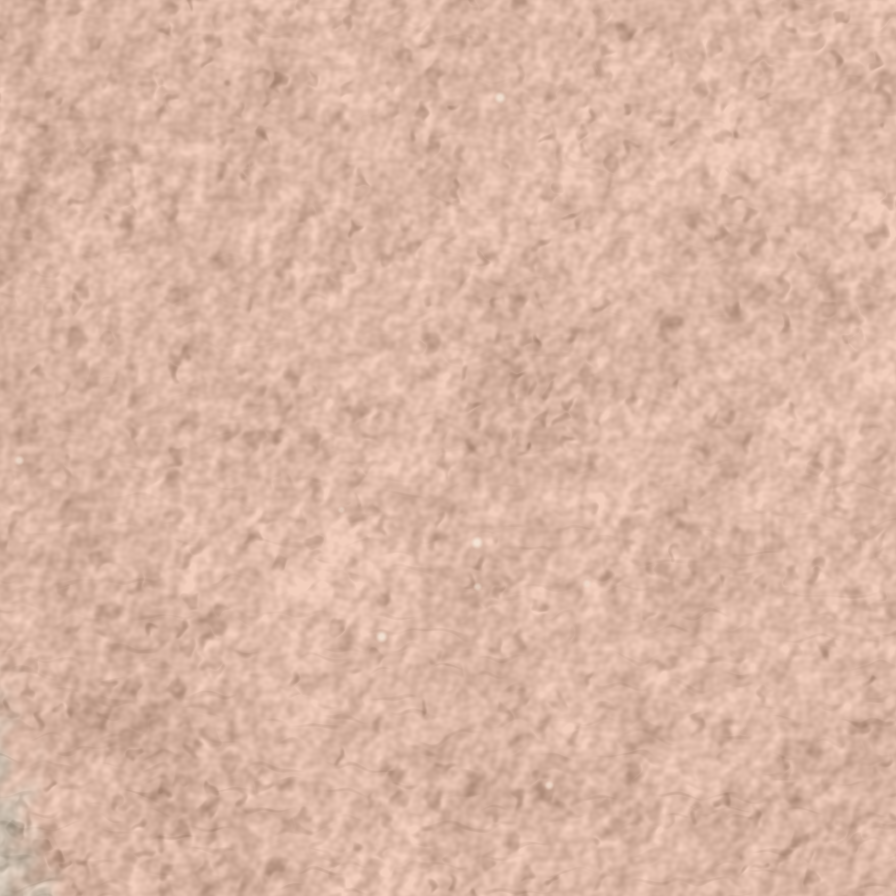
This texture is drawn by a three.js fragment shader. Its source:

```glsl
// Pinkish sandstone surface: soft leaning grain, dark pits, fine scratches and a grey worn corner.
varying vec2 vUv;

#define BASE_COLOR vec3(0.853, 0.712, 0.642)
#define TONE_STEP vec3(0.050, 0.049, 0.050)
#define WORN_COLOR vec3(0.790, 0.735, 0.675)
#define GLINT_COLOR vec3(0.970, 0.910, 0.850)
#define GRAIN_CONTRAST 1.55
#define GRAIN_LEAN 0.30
#define PIT_CELLS 42.0
#define PIT_SHARE 0.36
#define PIT_DEPTH 2.3
#define SCRATCH_DEPTH 1.1
#define GLINT_CELLS 22.0
#define GLINT_SHARE 0.02

vec2 hash2(vec2 p) {
  vec3 q = fract(p.xyx * vec3(0.1031, 0.1030, 0.0973));
  q += dot(q, q.yzx + 33.33);
  return fract((q.xx + q.yz) * q.zy);
}

float cornerRamp(vec2 cell, vec2 offset) {
  float angle = 6.2832 * hash2(cell).x;
  return dot(vec2(cos(angle), sin(angle)), offset);
}

float gradientNoise(vec2 p) {
  vec2 i = floor(p), f = fract(p);
  vec2 u = f * f * f * (f * (f * 6.0 - 15.0) + 10.0);
  vec2 e = vec2(1.0, 0.0);
  float low = mix(cornerRamp(i, f), cornerRamp(i + e, f - e), u.x);
  float high = mix(cornerRamp(i + e.yx, f - e.yx), cornerRamp(i + 1.0, f - 1.0), u.x);
  return mix(low, high, u.y);
}

// Layers from broad mottling to fine grit, leaning to the upper right
float grain(vec2 uv) {
  vec2 p = vec2((uv.x - GRAIN_LEAN * uv.y) * 1.15, uv.y * 0.85);
  float tone = 0.70 * gradientNoise(p * 5.0 + 3.0);
  tone += 0.75 * gradientNoise(p * 15.0 + 19.0);
  tone += 0.95 * gradientNoise(p * 36.0 + 47.0);
  tone += 1.20 * gradientNoise(p * 70.0 + 71.0);
  tone += 0.90 * gradientNoise(uv * vec2(110.0, 125.0) + 101.0);
  return tone;
}

// Clustered oval pits, each with a faint lit rim on one side
float pits(vec2 uv) {
  vec2 p = uv * PIT_CELLS;
  p += 0.6 * vec2(gradientNoise(p * 1.6), gradientNoise(p * 1.6 + 57.0));
  vec2 home = floor(p);
  float dark = 0.0, lit = 0.0;
  for (int y = -1; y <= 1; y++) {
    for (int x = -1; x <= 1; x++) {
      vec2 cell = home + vec2(float(x), float(y));
      vec2 place = hash2(cell + 13.0), kind = hash2(cell + 131.0);
      float share = PIT_SHARE + 0.5 * gradientNoise(cell * 0.17 + 0.3);
      float angle = 0.3 + 1.7 * hash2(cell + 211.0).x;
      vec2 along = vec2(cos(angle), sin(angle));
      vec2 d = p - cell - place;
      float size = mix(0.26, 0.58, kind.y * kind.y);
      vec2 oval = vec2(dot(d, along) * 0.7, dot(d, vec2(-along.y, along.x))) / size;
      vec2 rim = oval + vec2(0.0, 1.2);
      float depth = step(kind.x, share) * mix(0.35, 1.0, hash2(cell + 89.0).y);
      float round2 = dot(oval, oval);
      dark = max(dark, depth * exp(-1.2 * round2 * (0.6 + round2)));
      lit = max(lit, depth * exp(-2.0 * dot(rim, rim)));
    }
  }
  return 0.35 * lit - dark;
}

// Thin broken level lines, stronger towards the bottom
float scratches(vec2 uv) {
  float line = gradientNoise(vec2(uv.x * 20.0, uv.y * 100.0 + 1.5 * gradientNoise(uv * 30.0)) + 151.0);
  return smoothstep(0.20, 0.52, line) * mix(1.0, 0.35, smoothstep(0.1, 0.6, uv.y));
}

// Rare small bright grains
float glints(vec2 uv) {
  vec2 p = uv * GLINT_CELLS, cell = floor(p);
  vec2 kind = hash2(cell + 307.0);
  vec2 center = 0.25 + 0.5 * hash2(cell + 401.0);
  float radius = mix(0.09, 0.19, kind.y);
  float spot = 1.0 - smoothstep(0.2 * radius, radius, length(fract(p) - center));
  return spot * step(kind.x, GLINT_SHARE) * mix(0.3, 0.9, kind.y);
}

void main() {
  float tone = 0.22 + GRAIN_CONTRAST * grain(vUv);
  tone += PIT_DEPTH * pits(vUv) - SCRATCH_DEPTH * scratches(vUv);
  tone += 0.4 * (smoothstep(0.0, 0.5, vUv.x) - 0.75);

  // Ragged grey wear in the lower left corner
  float edge = vUv.x + 0.28 * vUv.y + 0.05 * gradientNoise(vUv * 30.0);
  float wear = 1.0 - smoothstep(0.015, 0.085, edge);
  vec3 color = mix(BASE_COLOR, WORN_COLOR, wear) + TONE_STEP * clamp(tone, -4.0, 2.0);
  color = mix(color, GLINT_COLOR, glints(vUv));
  gl_FragColor = vec4(color, 1.0);
}
```
